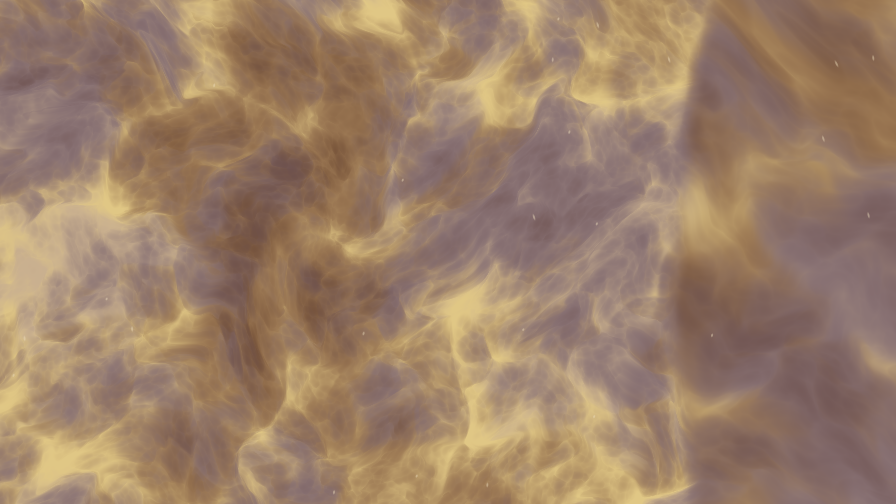
Give the GLSL for this texture, as a Shadertoy shader.

```glsl
// Translucent billowing folds in mauve, brown and gold, lit from within, with a bright seam.

const vec3 MAUVE_SHADOW = vec3(0.43, 0.32, 0.31);
const vec3 MAUVE        = vec3(0.53, 0.44, 0.45);
const vec3 MAUVE_LIGHT  = vec3(0.79, 0.69, 0.56);
const vec3 AMBER_SHADOW = vec3(0.45, 0.31, 0.21);
const vec3 AMBER        = vec3(0.60, 0.46, 0.32);
const vec3 AMBER_LIGHT  = vec3(0.88, 0.78, 0.52);
const vec3 FLECK        = vec3(0.93, 0.87, 0.74);

vec2 hash2(vec2 p) {
    vec3 h = fract(p.xyx * vec3(0.1031, 0.1030, 0.0973));
    h += dot(h, h.yzx + 33.33);
    return fract((h.xx + h.yz) * h.zy);
}

mat2 rotation(float angle) {
    float c = cos(angle), s = sin(angle);
    return mat2(c, s, -s, c);
}

// Soft cellular noise: x = squared distance, y = cell tone, z = cell warmth.
vec3 softCells(vec2 p, float sharpness) {
    vec2 cell = floor(p), local = fract(p);
    vec3 sum = vec3(0.0);
    for (int y = -1; y <= 1; y++) {
        for (int x = -1; x <= 1; x++) {
            vec2 offset = vec2(x, y);
            vec2 toSeed = offset + hash2(cell + offset) - local;
            float weight = exp(-sharpness * dot(toSeed, toSeed));
            sum += weight * vec3(1.0, hash2(cell + offset + 71.7));
        }
    }
    return vec3(-log(sum.x) / sharpness, sum.yz / sum.x);
}

// Cellular layers, each finer and fainter; every layer nudges the next around its lobes.
vec3 folds(vec2 p, float gain, float sharpness) {
    vec3 sum = vec3(0.0);
    float weight = 1.0, total = 0.0;
    for (int i = 0; i < 5; i++) {
        vec3 layer = softCells(p, sharpness);
        sum += weight * layer;
        total += weight;
        weight *= gain;
        p = rotation(0.7) * (p + 0.25 * (layer.yz - 0.5)) * 1.9 + 13.1;
    }
    return sum / total;
}

// Layered sines that bend the plane into curls.
vec2 curl(vec2 p, float strength) {
    float frequency = 5.0;
    for (int i = 0; i < 5; i++) {
        p += strength / frequency * sin(frequency * p.yx + vec2(1.3, 4.1) * float(i + 1));
        p = rotation(0.15) * p;
        frequency *= 1.8;
    }
    return rotation(-0.75) * p;
}

float glow(vec2 p, vec2 center, vec2 radius) {
    vec2 d = (p - center) / radius;
    return exp(-dot(d, d));
}

vec3 ramp(float t, vec3 shadow, vec3 middle, vec3 light) {
    return mix(mix(shadow, middle, smoothstep(0.0, 0.48, t)), light, smoothstep(0.38, 1.0, t));
}

// Sparse, tiny upright specks.
float flecks(vec2 p, float density) {
    vec2 cell = floor(p);
    vec2 seed = hash2(cell + 5.3);
    vec2 d = (fract(p) - 0.2 - 0.6 * hash2(cell + 29.1)) * rotation(seed.y - 0.5);
    float size = length(d / vec2(0.04, 0.05 + 0.08 * seed.y));
    return step(1.0 - density, seed.x) * (1.0 - smoothstep(0.2, 1.0, size));
}

void mainImage(out vec4 fragColor, in vec2 fragCoord) {
    vec2 p = fragCoord / iResolution.y;
    p.x += 0.5 * (16.0 / 9.0 - iResolution.x / iResolution.y);
    vec2 q = curl(p, 0.24);
    vec2 broad = mix(p, q, 0.7);

    // A curved seam parts small billows from long smooth drapes.
    float bend = p.y - 0.4;
    float seam = p.x - 1.33 - 0.2 * bend * bend - 0.008 * sin(13.0 * p.y) - 0.004 * sin(41.0 * p.y);
    float side = smoothstep(-0.02, 0.04, seam);
    vec3 billows = folds(q * 5.2, 0.62, 26.0);
    vec3 drapes = folds(rotation(0.6) * q * vec2(2.6, 4.2), 0.5, 14.0);
    vec3 field = mix(billows, drapes, side);

    // Broad pools of light and shade.
    float light = 0.45 + 1.15 * (field.x - 0.18) + 0.62 * (field.y - 0.5);
    light += 0.28 * glow(broad, vec2(0.08, 0.47), vec2(0.22, 0.26));
    light += 0.24 * glow(broad, vec2(1.08, 0.08), vec2(0.28, 0.22));
    light += 0.15 * glow(broad, vec2(1.10, 0.95), vec2(0.32, 0.16));
    light += 0.10 * glow(broad, vec2(0.25, 0.15), vec2(0.25, 0.20));
    light -= 0.11 * glow(broad, vec2(0.58, 0.42), vec2(0.20, 0.40));
    light -= 0.08 * glow(broad, vec2(1.05, 0.55), vec2(0.22, 0.20));
    light -= 0.06 * side;
    light += (0.14 + 0.06 * sin(9.0 * p.y)) * exp(-abs(seam) / 0.04) * (1.0 - side);

    // Creases and pale pools run gold; lobes run mauve.
    float warmth = 0.40 + 1.2 * (field.x - 0.18) + 1.4 * (field.z - 0.5);
    warmth += 0.30 * glow(broad, vec2(0.62, 0.65), vec2(0.20, 0.38));
    warmth += 0.30 * glow(broad, vec2(1.15, 0.95), vec2(0.40, 0.16));
    warmth += 0.28 * glow(broad, vec2(0.90, 0.05), vec2(0.60, 0.22));
    warmth += 0.25 * glow(broad, vec2(1.65, 0.75), vec2(0.25, 0.25));
    warmth -= 0.35 * glow(broad, vec2(0.06, 0.88), vec2(0.22, 0.18));
    warmth -= 0.35 * glow(broad, vec2(1.05, 0.58), vec2(0.26, 0.20));
    warmth -= 0.40 * glow(broad, vec2(1.58, 0.15), vec2(0.24, 0.24));

    vec3 cool = ramp(light, MAUVE_SHADOW, MAUVE, MAUVE_LIGHT);
    vec3 warm = ramp(light, AMBER_SHADOW, AMBER, AMBER_LIGHT);
    vec3 color = mix(cool, warm, smoothstep(0.05, 0.95, warmth));
    color = mix(color, FLECK, 0.45 * flecks(p * 13.0, 0.08));
    fragColor = vec4(color, 1.0);
}
```
